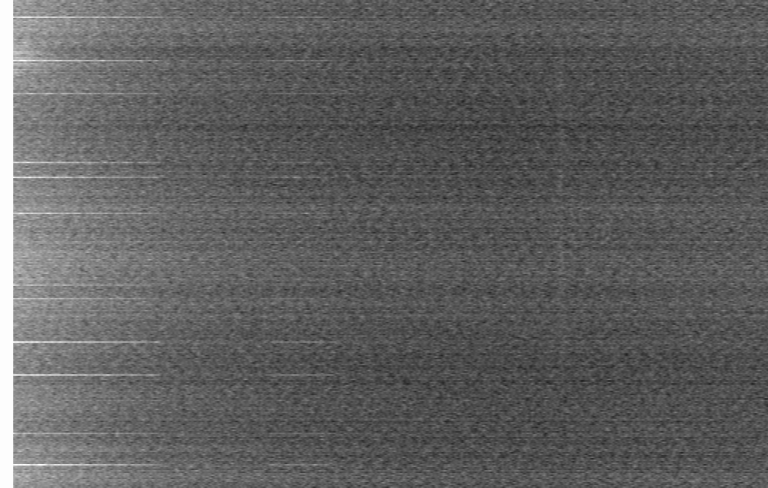
This texture is drawn by a WebGL 2 fragment shader. Its source:

```glsl
#version 300 es
precision highp float;
// Grey horizontal streak field: a glow fading from the left, thin rows of
// stretched gradient-noise grain, broad soft bands and a few bright scan lines,
// beside a narrow white margin on the left.

#define ROWS 326.0          // thin rows over the canvas height
#define MARGIN 0.0172       // width of the white strip
#define BASE_TONE 0.298     // grey far from the glow
#define GLOW 0.28           // extra light at the left
#define GLOW_REACH 0.20     // fading distance of the glow
#define GRAIN_FREQ 85.0     // grains along one row
#define GRAIN_AMOUNT 0.23
#define ROW_AMOUNT 0.065    // tone change from row to row
#define BAND_AMOUNT 0.085   // contrast of the broad bands
#define LINE_SLOT 27.0      // rows that share one bright line
#define LINE_AMOUNT 0.42

uniform vec2 u_resolution;
out vec4 fragColor;

// Integer hash of a lattice position, 0 to 1
float hash(float cell, float seed) {
    uint h = uint(int(cell)) * 1597334677u ^ uint(int(seed)) * 3812015801u;
    h = (h ^ (h >> 16)) * 2246822519u;
    h = (h ^ (h >> 13)) * 3266489917u;
    return float((h ^ (h >> 16)) >> 8) / 16777216.0;
}

// Gradient noise along a line; each seed gives its own line
float gradientNoise(float x, float seed) {
    float cell = floor(x);
    float f = x - cell;
    float left = (hash(cell, seed) * 2.0 - 1.0) * f;
    float right = (hash(cell + 1.0, seed) * 2.0 - 1.0) * (f - 1.0);
    return mix(left, right, f * f * f * (f * (f * 6.0 - 15.0) + 10.0));
}

// Fine grain and overall tone of one row
float rowGrain(float x, float row) {
    float shift = hash(row, 7001.0) * 9.0;
    float grain = gradientNoise(x * GRAIN_FREQ + shift, row)
                + 0.75 * gradientNoise(x * GRAIN_FREQ * 2.3 + shift, row + 1000.0);
    float tone = hash(row, 7002.0) - 0.5;
    float slowTone = gradientNoise(x * 7.0 + shift, row + 2000.0);
    return GRAIN_AMOUNT * grain + ROW_AMOUNT * (tone + slowTone);
}

// One bright line per slot, strong at the left and again further on
float brightLine(float x, float row) {
    float slot = floor(row / LINE_SLOT);
    float lineRow = floor(hash(slot, 7003.0) * LINE_SLOT);
    float onLine = 1.0 - step(0.5, abs(row - slot * LINE_SLOT - lineRow));
    float strength = mix(0.35, 1.0, hash(slot, 7004.0));
    float first = (1.0 - smoothstep(0.188, 0.202, x)) * mix(1.0, 0.4, min(x / 0.2, 1.0));
    float second = smoothstep(0.33, 0.35, x) * (1.0 - smoothstep(0.40, 0.44, x));
    return LINE_AMOUNT * onLine * strength * (first + 0.35 * second + 0.07 * exp(-x * 3.0));
}

// Short pale streaks close to the left edge
float paleStreaks(vec2 p, float row) {
    vec2 d = (p - vec2(0.0, 0.88)) / vec2(0.04, 0.027);
    return 0.34 * exp(-dot(d, d)) * hash(floor(row / 2.0), 7005.0);
}

float rowDetail(vec2 p, float row) {
    return rowGrain(p.x, row) + brightLine(p.x, row) + paleStreaks(p, row);
}

// Smooth light: glow, broad bands and a faint upright trace
float backgroundTone(vec2 p) {
    float tone = BASE_TONE + GLOW * exp(-p.x / GLOW_REACH);
    tone += 0.03 * smoothstep(0.6, 1.0, p.x);
    float bands = cos(6.28318 * (p.y - 0.47) / 0.54);
    float softBands = gradientNoise(p.y * 14.0 + p.x * 0.4, 7006.0)
                    + 0.7 * gradientNoise(p.y * 43.0, 7007.0);
    tone *= 1.0 + BAND_AMOUNT * (bands + 2.0 * softBands);
    float trace = exp(-pow((p.x - 0.726) / 0.004, 2.0));
    trace *= smoothstep(0.15, 0.3, p.y) * (1.0 - smoothstep(0.88, 0.93, p.y));
    return tone + 0.035 * trace;
}

void main() {
    vec2 uv = gl_FragCoord.xy / u_resolution;
    vec2 p = vec2((uv.x - MARGIN) / (1.0 - MARGIN), uv.y);

    // Blend neighbouring rows over the width of one pixel
    float y = uv.y * ROWS - 0.5;
    float row = floor(y);
    float rowsPerPixel = ROWS / u_resolution.y;
    float blend = clamp((y - row - 0.5) / rowsPerPixel + 0.5, 0.0, 1.0);
    float detail = mix(rowDetail(p, row), rowDetail(p, row + 1.0), blend);

    // White margin with a smooth edge
    float tone = clamp(backgroundTone(p) + detail, 0.0, 1.0);
    float inside = clamp((uv.x - MARGIN) * u_resolution.x + 0.5, 0.0, 1.0);
    fragColor = vec4(vec3(mix(0.992, tone, inside)), 1.0);
}
```
